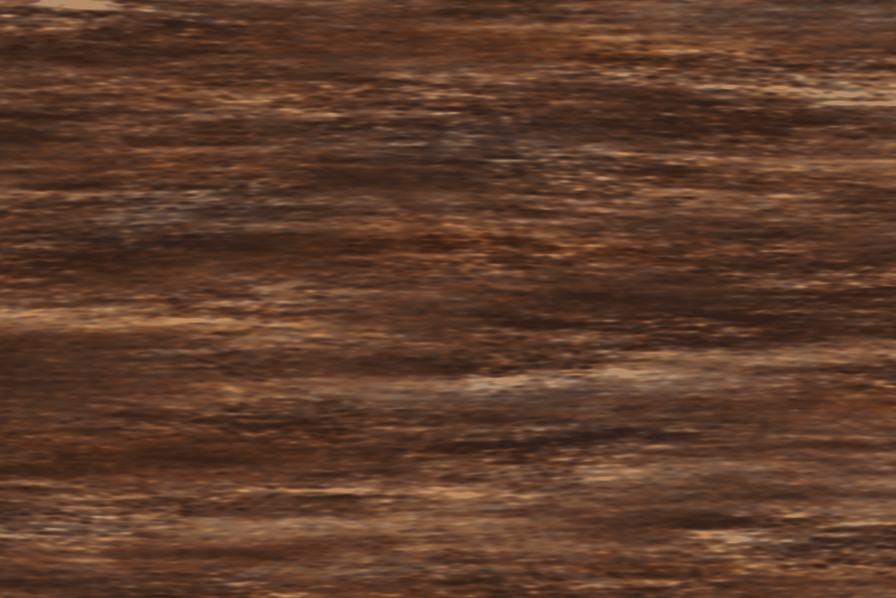
Write a Shadertoy shader that draws this texture.

```glsl
// Dark brown wood with horizontal streaks, soft shaded bands and fine glinting grain.

#define BAND_SCALE   vec2(1.3, 11.0)
#define STREAK_SCALE vec2(2.6, 30.0)
#define LINE_SCALE   vec2(5.0, 75.0)
#define FIBRE_SCALE  vec2(14.0, 150.0)
#define FLECK_SCALE  vec2(50.0, 200.0)
#define CONTRAST     1.0
#define HIGHLIGHT_SKEW 0.15
#define WAVINESS     0.006
#define DARK_BROWN   vec3(0.23, 0.14, 0.10)
#define MID_BROWN    vec3(0.38, 0.24, 0.17)
#define LIGHT_BROWN  vec3(0.61, 0.44, 0.31)

vec3 hash3(vec2 cell) {
    vec3 p = fract(cell.xyx * vec3(0.1031, 0.1030, 0.0973));
    p += dot(p, p.yxz + 33.33);
    return fract((p.xxy + p.yzz) * p.zyx);
}

// Cellular noise: one soft spot of random sign per cell, deviation near 1.
float spotNoise(vec2 p, float seed) {
    p += seed * vec2(17.3, 41.7);
    vec2 cell = floor(p);
    float sum = 0.0;
    for (int y = -1; y <= 1; y++) {
        for (int x = -1; x <= 1; x++) {
            vec2 neighbour = cell + vec2(x, y);
            vec3 random = hash3(neighbour);
            vec2 offset = neighbour + random.xy - p;
            float falloff = max(0.0, 1.0 - dot(offset, offset));
            sum += (random.z * 2.0 - 1.0) * falloff * falloff * falloff;
        }
    }
    return sum * 2.58;
}

// Gentle layered sines bend the grain off the horizontal.
vec2 bendGrain(vec2 p) {
    float wave = sin(2.3 * p.x + 5.0 * p.y) + 0.5 * sin(5.1 * p.x - 9.0 * p.y + 1.0);
    return p + vec2(0.0, WAVINESS * wave);
}

// Signed tone: 0 is the mid brown, negative is darker.
float woodTone(vec2 p) {
    float band   = spotNoise(p * BAND_SCALE, 1.0);
    float streak = spotNoise(p * STREAK_SCALE, 2.0);
    float line   = spotNoise(p * LINE_SCALE, 3.0);
    float fibre  = spotNoise(p * FIBRE_SCALE, 4.0);
    float fleck  = spotNoise(p * FLECK_SCALE, 5.0);

    // Fine grain is rough in some patches and smooth in others.
    float patchiness = spotNoise(p * vec2(3.0, 16.0), 6.0);
    float roughness = 0.65 + 0.75 * smoothstep(-1.0, 1.4, patchiness);

    float coarse = 0.56 * band + 0.44 * streak;
    float fine = 0.43 * line + 0.40 * fibre + 0.37 * fleck;
    float tone = CONTRAST * (coarse + roughness * fine);
    return tone + HIGHLIGHT_SKEW * (tone * tone - 1.0);
}

vec3 woodColour(float tone) {
    vec3 shade = mix(MID_BROWN, DARK_BROWN, min(-tone / 1.5, 1.9));
    vec3 light = mix(MID_BROWN, LIGHT_BROWN, min(tone / 2.3, 1.5));
    return tone < 0.0 ? shade : light;
}

void mainImage(out vec4 fragColor, in vec2 fragCoord) {
    vec2 p = bendGrain(fragCoord / iResolution.y);
    vec3 colour = woodColour(woodTone(p));

    // Drift between warm reddish and greyer wood.
    float warmth = spotNoise(p * vec2(2.0, 18.0), 7.0)
                 + 0.7 * spotNoise(p * vec2(30.0, 110.0), 8.0);
    colour *= 1.0 + warmth * vec3(0.025, -0.008, -0.055);

    fragColor = vec4(clamp(colour, 0.0, 1.0), 1.0);
}
```
